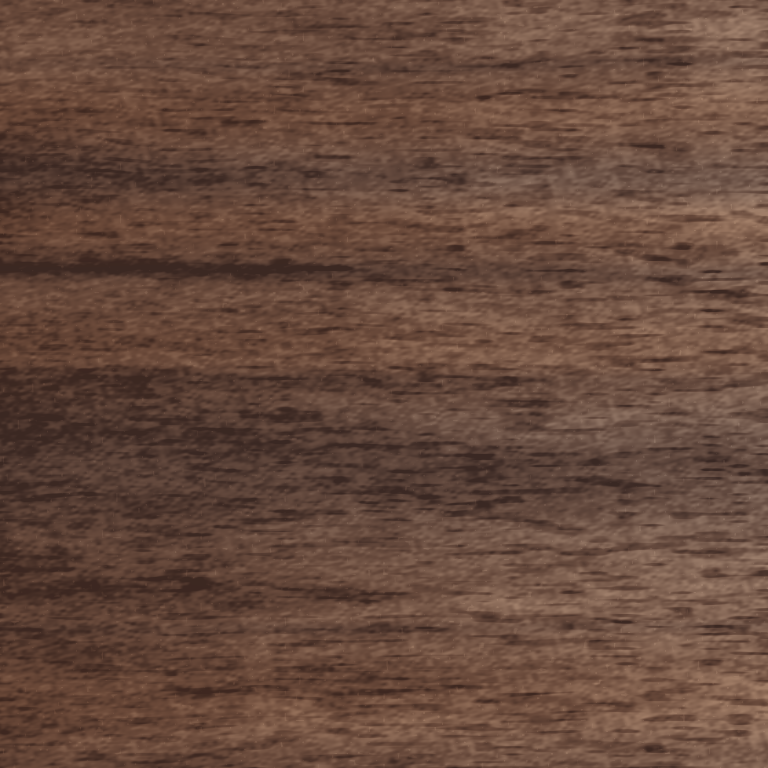
Give the GLSL for this texture, as a WebGL 1 fragment shader.

```glsl
precision highp float;
uniform vec2 u_resolution;

#define STREAK_CONTRAST 0.85
#define BAND_DEPTH 0.30
#define PORE_DEPTH 0.40
#define FIBRE_CONTRAST 0.34
#define SIDE_LIGHT 0.42
#define BASE_TONE 0.60
#define DARK_BROWN vec3(0.235, 0.155, 0.130)
#define MID_BROWN vec3(0.405, 0.287, 0.232)
#define LIGHT_BROWN vec3(0.590, 0.460, 0.380)

float hash(vec2 p) {
  return fract(sin(dot(p, vec2(127.1, 311.7))) * 43758.5453);
}

float noise(vec2 p) {
  vec2 cell = floor(p);
  vec2 f = fract(p);
  f = f * f * (3.0 - 2.0 * f);
  float low = mix(hash(cell), hash(cell + vec2(1.0, 0.0)), f.x);
  float high = mix(hash(cell + vec2(0.0, 1.0)), hash(cell + vec2(1.0, 1.0)), f.x);
  return mix(low, high, f.y);
}

// Long horizontal streaks, finer and shorter with each octave
float streaks(vec2 p) {
  float sum = 0.0;
  float weight = 0.36;
  vec2 scale = vec2(1.3, 13.0);
  for (int i = 0; i < 4; i++) {
    sum += weight * (noise(p * scale + 17.0 * float(i)) - 0.5);
    scale *= vec2(2.1, 2.0);
    weight *= 0.75;
  }
  return sum;
}

// Soft growth band around a height
float band(float y, float centre, float width) {
  float d = (y - centre) / width;
  return exp(-d * d);
}

void main() {
  vec2 p = gl_FragCoord.xy / u_resolution;

  // Gentle waviness of the grain
  vec2 grain = p;
  grain.y += 0.022 * (noise(p * vec2(2.2, 3.0) + 5.0) - 0.5);
  grain.y += 0.006 * (noise(p * vec2(9.0, 14.0)) - 0.5);

  // Dark heartwood: wide smoky bands and narrow lines
  float smoky = band(grain.y, 0.40, 0.105) + 0.8 * band(grain.y, 0.775, 0.030);
  float lines = band(grain.y, 0.650, 0.012) + 0.6 * band(grain.y, 0.185, 0.008)
              + 0.6 * band(grain.y, 0.920, 0.008) + 0.5 * band(grain.y, 0.510, 0.012);
  lines *= 0.5 + 0.8 * noise(grain * vec2(5.0, 60.0));
  float amber = band(grain.y, 0.09, 0.07) + band(grain.y, 0.55, 0.05)
              + band(grain.y, 0.71, 0.035) + band(grain.y, 0.86, 0.04);

  float tone = BASE_TONE + SIDE_LIGHT * (p.x - 0.5);
  tone += STREAK_CONTRAST * streaks(grain);
  tone -= BAND_DEPTH * (0.75 * smoky + lines) * (1.15 - 0.4 * p.x);
  tone += 0.08 * amber;

  // Faint figure across the grain
  tone += 0.10 * (noise(p * vec2(14.0, 7.0) + 31.0) - 0.5);

  // Short dark pores, clearer towards the lit side
  float fine = noise(grain * vec2(27.0, 190.0) + 3.0);
  float coarse = noise(grain * vec2(16.0, 115.0) + 61.0);
  float pores = smoothstep(0.58, 0.92, fine) + 0.7 * smoothstep(0.62, 0.92, coarse);
  tone -= PORE_DEPTH * pores * (0.45 + 0.65 * p.x);

  // Slanted fibre texture and small pale flecks
  vec2 slanted = vec2(p.x + 0.35 * p.y, p.y - 0.25 * p.x);
  float fibre = noise(slanted * vec2(130.0, 250.0)) - 0.5;
  fibre += 0.6 * (noise(p * vec2(70.0, 230.0) + 9.0) - 0.5);
  tone += FIBRE_CONTRAST * fibre;
  tone += 0.16 * smoothstep(0.86, 0.98, noise(p * 210.0 + 40.0));

  // Tone to colour, greyer in smoky bands and warmer in amber ones
  tone = clamp(tone, 0.0, 1.1);
  vec3 colour = mix(DARK_BROWN, MID_BROWN, smoothstep(0.0, 0.5, tone) * 0.5 + min(tone, 0.5));
  colour = mix(colour, LIGHT_BROWN, max(tone - 0.5, 0.0) * 2.0);
  float warmth = 0.5 * amber - 0.8 * smoky - 0.5 * lines + 0.6 * (0.5 - p.x);
  colour *= 1.0 + clamp(warmth, -1.0, 1.0) * vec3(0.045, -0.01, -0.07);
  gl_FragColor = vec4(colour, 1.0);
}
```
